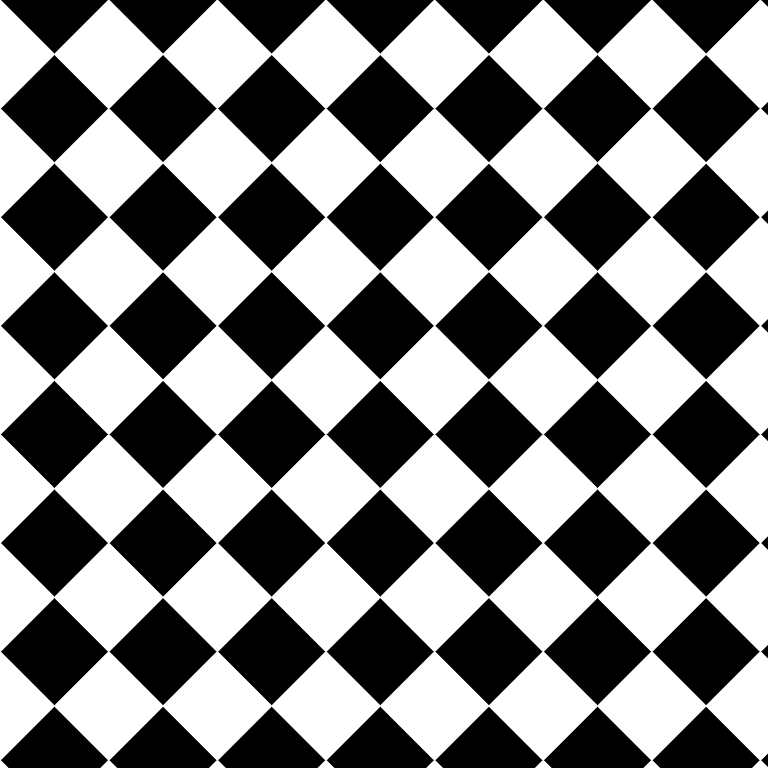
Reproduce this pattern procedurally as a WebGL 2 fragment shader.

```glsl
#version 300 es
precision highp float;
// Checkerboard turned by 45 degrees: black diamonds on white, repeated on a
// square grid whose period is the diagonal of a tile one tenth of the canvas.
// Diamonds fall just short of their cells, so their corners do not quite touch.

uniform vec2 u_resolution;
out vec4 fragColor;

// Signed distance to a square standing on its corner.
float diamondDistance(vec2 p, float halfDiagonal) {
    return (abs(p.x) + abs(p.y) - halfDiagonal) * sqrt(0.5);
}

void main() {
    vec2 uv = gl_FragCoord.xy / u_resolution;
    float period = sqrt(2.0) / 10.0;

    // Cell columns start at the left edge; a row of centres lies on the top edge.
    vec2 grid = vec2(uv.x - 0.0002, uv.y - 1.0) / period;
    vec2 cell = fract(grid + vec2(0.0, 0.5)) - 0.5;

    // Distance in canvas units, smoothed over about one pixel.
    float edge = diamondDistance(cell, 0.493) * period;
    float pixel = 1.0 / min(u_resolution.x, u_resolution.y);
    float white = smoothstep(-0.6 * pixel, 0.6 * pixel, edge);

    fragColor = vec4(mix(vec3(0.0), vec3(1.0), white), 1.0);
}
```
